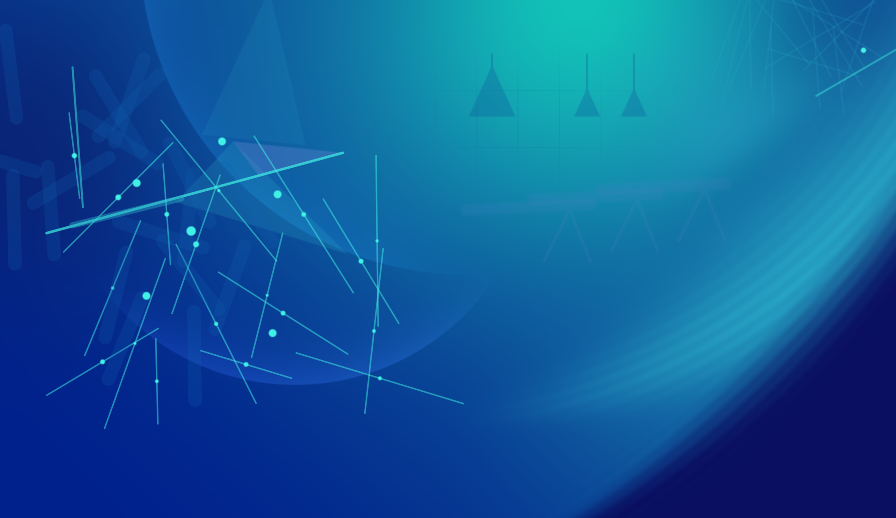
Give the GLSL for this background, as a Shadertoy shader.

```glsl
// Blue and teal abstract backdrop: light crescent, faint office and a glowing node network.

const vec3 ROYAL  = vec3(0.00, 0.13, 0.55);
const vec3 OCEAN  = vec3(0.05, 0.33, 0.60);
const vec3 DUSK   = vec3(0.04, 0.12, 0.43);
const vec3 INDIGO = vec3(0.04, 0.06, 0.38);
const vec3 TEAL   = vec3(0.07, 0.76, 0.72);
const vec3 SKY    = vec3(0.16, 0.67, 0.78);
const vec3 MINT   = vec3(0.25, 0.95, 0.90);
const vec3 LILAC  = vec3(0.35, 0.50, 0.80);

float hash(vec2 p) {
    return fract(sin(dot(p, vec2(127.1, 311.7))) * 43758.5453);
}

float noise(vec2 p) {
    vec2 i = floor(p), f = fract(p);
    f = f * f * (3.0 - 2.0 * f);
    vec2 e = vec2(0.0, 1.0);
    return mix(mix(hash(i), hash(i + e.yx), f.x),
               mix(hash(i + e.xy), hash(i + e.yy), f.x), f.y);
}

// Soft elliptical spot of light
float glow(vec2 p, vec2 center, vec2 radius) {
    vec2 q = (p - center) / radius;
    return exp(-dot(q, q));
}

float stroke(vec2 p, vec2 a, vec2 b, float halfWidth, float soft) {
    vec2 ap = p - a, ab = b - a;
    float d = length(ap - ab * clamp(dot(ap, ab) / dot(ab, ab), 0.0, 1.0));
    return 1.0 - smoothstep(halfWidth, halfWidth + soft, d);
}

float disc(vec2 p, vec2 center, float radius, float soft) {
    return 1.0 - smoothstep(radius - soft, radius + soft, length(p - center));
}

float edgeSide(vec2 p, vec2 a, vec2 b) {
    vec2 e = normalize(b - a);
    return e.x * (p.y - a.y) - e.y * (p.x - a.x);
}

// Filled triangle with counter-clockwise corners
float facet(vec2 p, vec2 a, vec2 b, vec2 c, float soft) {
    float d = min(edgeSide(p, a, b), min(edgeSide(p, b, c), edgeSide(p, c, a)));
    return smoothstep(-soft, soft, d);
}

// Inner rim of a large glassy bubble
float rim(vec2 p, vec2 center, float radius, float soft) {
    float d = radius - length(p - center);
    return smoothstep(-soft, soft, d) * exp(-max(d, 0.0) * 14.0);
}

vec3 backdrop(vec2 p) {
    vec3 col = mix(ROYAL, OCEAN, smoothstep(0.0, 1.0, 0.6 * (p.x + p.y) - 0.1));
    col = mix(col, DUSK, 0.75 * glow(p, vec2(0.06, 0.72), vec2(0.26, 0.30)));
    col = mix(col, vec3(0.08, 0.50, 0.68), 0.6 * glow(p, vec2(0.95, 0.82), vec2(0.5, 0.36)));
    col = mix(col, DUSK + vec3(0.0, 0.1, 0.1), 0.8 * glow(p, vec2(1.72, 0.98), vec2(0.3, 0.24)));
    col = mix(col, TEAL, glow(p, vec2(1.12, 1.0), vec2(0.36, 0.38)));
    // Diagonal wisps
    vec2 q = vec2(dot(p, vec2(0.82, 0.57)), dot(p, vec2(-0.57, 0.82)));
    float wisp = noise(vec2(q.x * 2.0, q.y * 10.0) + 3.0);
    return mix(col, SKY, 0.55 * wisp * glow(p, vec2(1.43, 0.80), vec2(0.24, 0.2)));
}

vec3 crescent(vec3 col, vec2 p) {
    float along = smoothstep(0.85, 1.6, p.x);
    float d = length(p - vec2(0.764, 1.433)) - 1.25;
    float width = d < 0.0 ? mix(0.04, 0.12, along) : mix(0.02, 0.08, along);
    float silk = 0.9 + 0.1 * sin(d * 260.0 + 5.0 * p.x);
    col = mix(col, SKY, 0.4 * along * exp(-d * d / 0.04));
    col = mix(col, SKY, 0.85 * along * silk * exp(-d * d / (width * width)));
    // Dark lower right corner
    float corner = length(p - vec2(-0.051, 1.846)) - 2.19;
    float blur = mix(0.03, 0.08, smoothstep(1.1, 1.6, p.x));
    col = mix(col, INDIGO, smoothstep(-blur, blur, corner));
    return col + 0.025 * SKY * sin(corner * 300.0) * exp(-corner * corner / 0.003) * along;
}

vec3 office(vec3 col, vec2 p, float px) {
    // Window bars
    vec2 bars = abs(fract(p / vec2(0.08, 0.11)) - 0.5) * vec2(0.08, 0.11);
    float pane = 1.0 - smoothstep(0.0, px, min(bars.x, bars.y));
    col = mix(col, OCEAN, 0.16 * pane * glow(p, vec2(1.0, 0.77), vec2(0.18, 0.1)));
    for (int i = 0; i < 3; i++) {
        float k = float(i);
        // Hanging lamps
        vec2 lamp = vec2(0.95 + 0.23 * k - 0.0465 * k * k, 0.775);
        float size = i == 0 ? 0.045 : 0.025;
        float shade = facet(p, lamp - vec2(size, 0.0), lamp + vec2(size, 0.0), lamp + vec2(0.0, 2.2 * size), px);
        shade = max(shade, stroke(p, lamp + vec2(0.0, size), lamp + vec2(0.0, 0.12), 0.001, px));
        col = mix(col, OCEAN, 0.3 * shade);
        // Desk tops and slanted legs
        vec2 desk = vec2(0.9 + 0.13 * k, 0.595 + 0.02 * k);
        float wood = stroke(p, desk, desk + vec2(0.24, 0.01), 0.006, 0.01);
        float leg = stroke(p, desk + vec2(0.2, 0.0), desk + vec2(0.15, -0.1), 0.002, px);
        leg = max(leg, stroke(p, desk + vec2(0.2, 0.0), desk + vec2(0.24, -0.1), 0.002, px));
        col = mix(col, LILAC, 0.14 * max(wood, leg));
    }
    return col;
}

vec3 network(vec3 col, vec2 p, float px) {
    vec2 apex = vec2(0.45, 0.727), core = vec2(0.369, 0.554), tip = vec2(0.662, 0.705);
    // Bubbles and translucent facets
    col += SKY * 0.13 * rim(p, vec2(0.9, 1.1), 0.63, px) * smoothstep(0.95, 0.6, p.x);
    col += LILAC * 0.16 * rim(p, vec2(0.57, 0.72), 0.463, px) * smoothstep(0.5, 0.25, p.y);
    col = mix(col, SKY, 0.22 * facet(p, apex, vec2(0.34, 0.61), vec2(0.67, 0.51), px));
    col = mix(col, LILAC, 0.4 * facet(p, apex, vec2(0.5, 0.66), tip, px));
    col = mix(col, SKY, 0.12 * facet(p, vec2(0.52, 1.02), vec2(0.39, 0.74), vec2(0.59, 0.72), px));
    // Wide struts and thin links
    for (int i = 0; i < 18; i++) {
        float k = float(i);
        vec2 r = vec2(hash(vec2(k, 1.7)), hash(vec2(k, 5.3)));
        float angle = 6.2832 * hash(vec2(k, 9.1));
        vec2 dir = vec2(cos(angle), sin(angle));
        vec2 a = vec2(0.02, 0.25) + r * vec2(0.42, 0.7);
        col = mix(col, OCEAN * 1.15, 0.22 * stroke(p, a, a + 0.17 * dir, 0.012, px));
        vec2 node = vec2(0.14, 0.22) + 0.16 * (vec2(mod(k, 4.0), floor(k / 4.0)) * vec2(1.0, 0.6) + 0.8 * r);
        vec2 span = dir * (0.08 + 0.1 * r.x);
        col = mix(col, MINT, 0.5 * stroke(p, node - span, node + span, 0.0005, px));
        col = mix(col, MINT, disc(p, node, 0.002 + 0.004 * r.y, px));
        // Sparse links in the upper right
        vec2 far = vec2(1.38, 0.86) + r.yx * vec2(0.32, 0.16);
        col = mix(col, SKY, 0.15 * stroke(p, far - span, far + span, 0.0008, px));
    }
    // Long beams
    col = mix(col, MINT, 0.7 * stroke(p, vec2(0.09, 0.55), tip, 0.0015, px));
    col = mix(col, SKY, 0.45 * stroke(p, vec2(0.14, 0.565), vec2(0.35, 0.617), 0.005, px));
    col = mix(col, MINT, 0.5 * stroke(p, vec2(0.14, 0.87), vec2(0.16, 0.6), 0.001, px));
    col = mix(col, MINT, 0.4 * stroke(p, vec2(1.576, 0.815), vec2(1.74, 0.91), 0.001, px));
    // Bright hubs on a spiral
    for (int i = 0; i < 5; i++) {
        float k = float(i), angle = 0.4 + 1.18 * k;
        vec2 hub = vec2(0.43, 0.58) + (0.115 + 0.032 * k) * vec2(cos(angle), sin(angle));
        col = mix(col, MINT, disc(p, hub, 0.0075, px));
    }
    col = mix(col, MINT, disc(p, core, 0.009, px));
    return mix(col, MINT, disc(p, vec2(1.667, 0.903), 0.005, px));
}

void mainImage(out vec4 fragColor, in vec2 fragCoord) {
    vec2 p = fragCoord / iResolution.y;
    float px = 1.0 / iResolution.y;
    vec3 col = crescent(backdrop(p), p);
    col = office(col, p, px);
    fragColor = vec4(network(col, p, px), 1.0);
}
```
